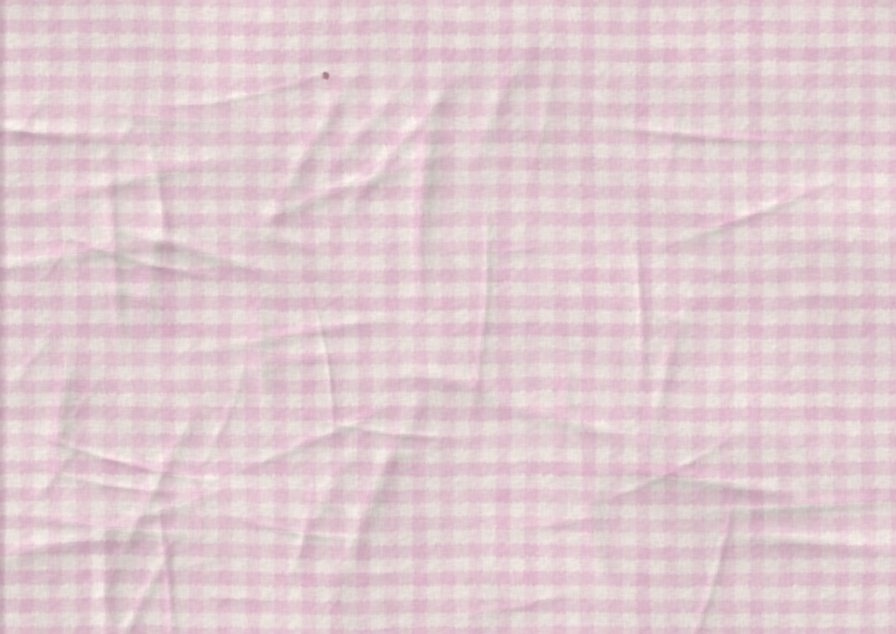
Write a Shadertoy shader that draws this texture.

```glsl
const vec2 CHECKS = vec2(32.0, 23.0);      // repeats across and down
const float BAND_HALF = 0.25;              // half width of a pale band, in repeats
const float EDGE_SOFT = 0.08;              // bleed of the dyed edge, in repeats
const float EDGE_FRAY = 0.11;              // raggedness of the dyed edge, in repeats
const vec3 CLOTH = vec3(0.905, 0.868, 0.854);
const vec3 WARP_DYE = vec3(0.985, 0.936, 0.973);   // vertical bands
const vec3 WEFT_DYE = vec3(0.975, 0.912, 0.957);   // horizontal bands
const vec3 STAIN = vec3(0.58, 0.36, 0.42);
const vec2 STAIN_AT = vec2(0.514, 0.881);
const float STAIN_RADIUS = 0.007;
const int CREASES = 76;
const float CREASE_SHADE = 0.15;
const float CREASE_SHIFT = 0.006;
const float DRIFT = 0.012;                 // slow wander of the weave
const float SOFT_SHADE = 0.085;
const float GRAIN = 0.065;

vec2 hash22(vec2 p) {
    vec3 q = fract(p.xyx * vec3(0.1031, 0.1030, 0.0973));
    q += dot(q, q.yzx + 33.33);
    return fract((q.xx + q.yz) * q.zy);
}

float corner(vec2 cell, vec2 offset) {
    return dot(hash22(cell) * 2.0 - 1.0, offset);
}

// Gradient noise, about -0.7 to 0.7
float noise(vec2 p) {
    vec2 i = floor(p), f = fract(p), e = vec2(1.0, 0.0);
    vec2 u = f * f * f * (f * (f * 6.0 - 15.0) + 10.0);
    float low = mix(corner(i, f), corner(i + e, f - e), u.x);
    float high = mix(corner(i + e.yx, f - e.yx), corner(i + 1.0, f - 1.0), u.x);
    return mix(low, high, u.y);
}

float fbm(vec2 p) {
    float sum = 0.0, amp = 0.6;
    for (int i = 0; i < 4; i++) {
        sum += amp * noise(p);
        p = mat2(1.6, 1.2, -1.2, 1.6) * p + 7.3;
        amp *= 0.5;
    }
    return sum;
}

// Scattered creases: xy shifts the cloth, z is light or shadow
vec3 creases(vec2 p, float aspect) {
    vec3 total = vec3(0.0);
    for (int i = 0; i < CREASES; i++) {
        float k = float(i) + 1.0;
        vec2 place = hash22(vec2(k, 3.7));
        vec2 kind = hash22(vec2(k, 19.1));
        vec2 form = hash22(vec2(k, 41.9));
        vec2 center = vec2(aspect * pow(place.x, 1.25), mix(0.04, 0.85, place.y));
        float angle = kind.x < 0.45 ? mix(-0.30, 0.50, kind.y) : mix(0.85, 1.75, kind.y);
        vec2 along = vec2(cos(angle), sin(angle));
        vec2 across = vec2(-along.y, along.x);
        float len = mix(0.06, 0.24, form.x);
        float t = dot(p - center, along) / len;
        float width = mix(0.005, 0.016, form.y);
        float bend = (form.y - 0.5) * 0.05 * t * t;
        float s = (dot(p - center, across) + bend) / width;
        float fade = (1.0 - smoothstep(0.1, 1.0, abs(t))) * mix(0.35, 1.0, form.x);
        float fold = s * exp(-s * s) * fade;
        float hollow = exp(-0.25 * (s + 1.5) * (s + 1.5)) * fade;
        total += vec3(across * fold * CREASE_SHIFT, fold - 0.14 * hollow);
    }
    return total;
}

// Dye strength of one set of bands, with a slight change per band
float band(float x, float seed) {
    float edge = max(EDGE_SOFT, fwidth(x));
    float d = abs(fract(x) - 0.5);
    float strength = 0.80 + 0.40 * hash22(vec2(floor(x + 0.5) + 5.0, seed)).x;
    return strength * smoothstep(BAND_HALF - edge, BAND_HALF + edge, d);
}

void mainImage(out vec4 fragColor, in vec2 fragCoord) {
    float aspect = iResolution.x / iResolution.y;
    vec2 p = fragCoord / iResolution.y;

    // Bent weave
    vec3 crease = creases(p, aspect);
    vec2 wander = vec2(fbm(p * 3.0 + 11.0), fbm(p * 3.0 + 47.0));
    vec2 q = p + crease.xy + DRIFT * wander;
    vec2 fray = vec2(noise(q * vec2(30.0, 190.0)), noise(q * vec2(190.0, 30.0) + 9.0));
    vec2 check = q * CHECKS / vec2(aspect, 1.0) + EDGE_FRAY * fray;

    // Woven checks
    vec2 patchy = 1.0 + 0.7 * vec2(noise(q * vec2(22.0, 9.0)), noise(q * vec2(9.0, 22.0) + 17.0));
    vec3 color = CLOTH;
    color *= pow(WARP_DYE, vec3(band(check.x, 2.3) * patchy.x));
    color *= pow(WEFT_DYE, vec3(band(check.y, 8.9) * patchy.y));

    // Threads and slanted crinkle
    float threads = noise(q * vec2(70.0, 240.0)) + noise(q * vec2(240.0, 70.0) + 31.0);
    vec2 slant = mat2(0.8, -0.6, 0.6, 0.8) * q;
    float crinkle = noise(slant * vec2(40.0, 120.0)) + 0.5 * noise(slant * vec2(20.0, 55.0) + 5.0);
    color *= 1.0 + GRAIN * (0.5 * threads + 0.6 * crinkle);

    // Folds and broad shading
    float relief = fbm(p * vec2(4.0, 6.5) + 0.8 * wander);
    color *= 1.0 + CREASE_SHADE * clamp(crease.z, -0.9, 0.32) + SOFT_SHADE * relief;
    color *= mix(0.90, 1.0, smoothstep(0.0, 0.012, p.x));

    // Small stain
    float spot = length(p - STAIN_AT) + 0.004 * noise(p * 160.0);
    color = mix(color, STAIN, 0.7 * (1.0 - smoothstep(0.2, 1.3, spot / STAIN_RADIUS)));

    fragColor = vec4(clamp(color, 0.0, 1.0), 1.0);
}
```
